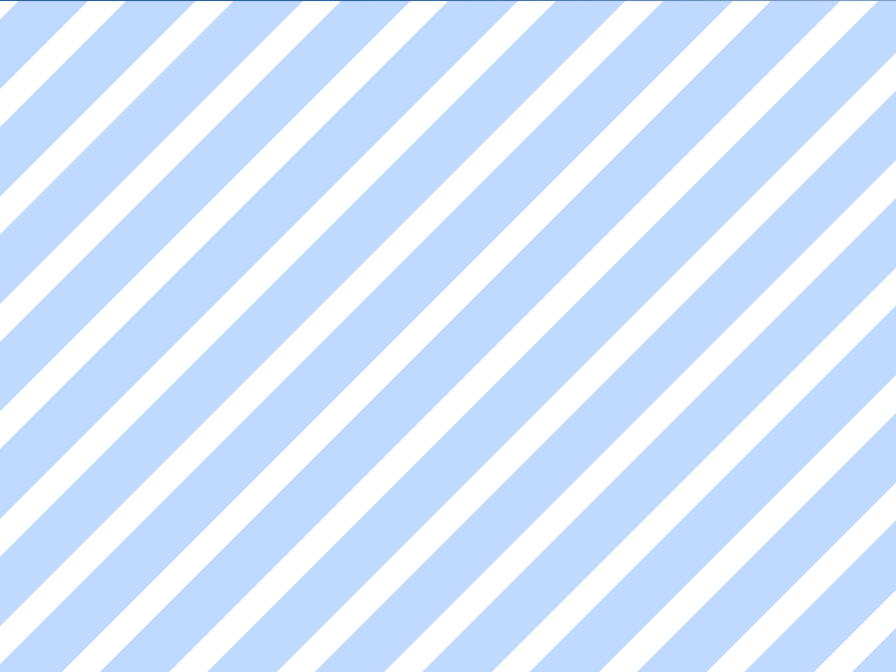
Write a WebGL 2 fragment shader that draws this pattern.

```glsl
#version 300 es
precision highp float;

uniform vec2 u_resolution;
out vec4 fragColor;

const vec3 PALE_BLUE = vec3(0.753, 0.851, 1.0);
const vec3 WHITE = vec3(1.0);
const vec3 RIM_LEFT = vec3(0.16, 0.38, 0.62);
const vec3 RIM_RIGHT = vec3(0.50, 0.62, 0.76);

// Lengths are fractions of the canvas height
const float STRIPE_PERIOD = 0.1599;    // measured along the x axis
const float STRIPE_HALF_WIDTH = 0.0281;
const float STRIPE_OFFSET = 0.0009;
const float RIM_WIDTH = 0.0016;

// Antialiased coverage of the region where distance is negative
float coverage(float signedDistance, float pixel) {
    return clamp(0.5 - signedDistance / pixel, 0.0, 1.0);
}

// Distance to the nearest stripe edge, on a 45 degree slope
float diagonalStripes(vec2 p, float period, float halfWidth, float offset) {
    float across = p.x - p.y - offset;
    float fromCentre = abs(fract(across / period + 0.5) - 0.5) * period;
    return (fromCentre - halfWidth) * inversesqrt(2.0);
}

void main() {
    float pixel = 1.0 / u_resolution.y;
    vec2 p = gl_FragCoord.xy * pixel;
    vec2 fromTopLeft = p - vec2(0.0, 1.0);

    // White stripes over the blue ground
    float stripe = diagonalStripes(fromTopLeft, STRIPE_PERIOD, STRIPE_HALF_WIDTH, STRIPE_OFFSET);
    vec3 color = mix(PALE_BLUE, WHITE, coverage(stripe, pixel));

    // Hairline along the top, fading to the right
    float across = gl_FragCoord.x / u_resolution.x;
    vec3 rimColor = mix(RIM_LEFT, RIM_RIGHT, smoothstep(0.3, 1.0, across));
    color = mix(color, rimColor, coverage(1.0 - RIM_WIDTH - p.y, pixel));

    fragColor = vec4(color, 1.0);
}
```
